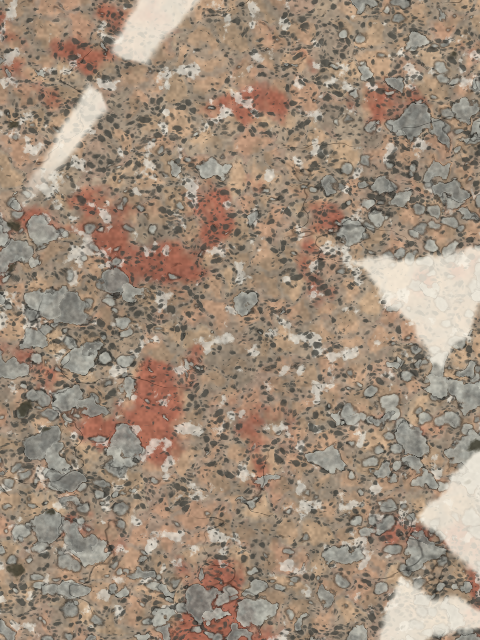
Reproduce this texture procedurally as a WebGL 1 fragment shader.

```glsl
precision highp float;
uniform vec2 u_resolution;

const vec3 TAN = vec3(0.75, 0.64, 0.52);
const vec3 PINK = vec3(0.72, 0.57, 0.47);
const vec3 BROWN = vec3(0.60, 0.52, 0.43);
const vec3 RED = vec3(0.63, 0.36, 0.29);
const vec3 MICA = vec3(0.27, 0.27, 0.25);
const vec3 MOSS = vec3(0.24, 0.23, 0.18);
const vec3 SLATE = vec3(0.45, 0.45, 0.43);
const vec3 ASH = vec3(0.70, 0.70, 0.66);
const vec3 FLAKE = vec3(0.86, 0.85, 0.81);
const vec3 SUN = vec3(1.0, 0.97, 0.91);
const float CRYSTAL_SCALE = 17.0;
const float GRAIN_AMOUNT = 0.30;
const float SUN_STRENGTH = 0.76;

vec2 hash2(vec2 p) {
  vec3 q = fract(p.xyx * vec3(0.1031, 0.1030, 0.0973));
  q += dot(q, q.yzx + 33.33);
  return fract((q.xx + q.yz) * q.zy);
}

float noise(vec2 p) {
  vec2 i = floor(p), f = fract(p);
  f = f * f * (3.0 - 2.0 * f);
  float low = mix(hash2(i).x, hash2(i + vec2(1, 0)).x, f.x);
  float high = mix(hash2(i + vec2(0, 1)).x, hash2(i + vec2(1, 1)).x, f.x);
  return mix(low, high, f.y);
}

float fbm(vec2 p) {
  float sum = 0.0, amp = 0.52;
  for (int i = 0; i < 5; i++) {
    sum += amp * noise(p);
    p = mat2(1.6, 1.2, -1.2, 1.6) * p + 7.3;
    amp *= 0.5;
  }
  return sum;
}

// Scattered discs: x is signed distance, y is a random id
vec2 blobs(vec2 p, float scale, float cover) {
  vec2 g = p * scale, cell = floor(g), best = vec2(9.0, 0.0);
  for (int j = -1; j <= 1; j++)
    for (int i = -1; i <= 1; i++) {
      vec2 c = cell + vec2(i, j);
      vec2 h = hash2(c + scale * 7.0), k = hash2(c + scale * 3.0 + 41.0);
      float radius = clamp(1.6 * (cover - k.x), -1.0, 0.15 + 0.45 * k.y);
      float d = length((g - c - h) * vec2(0.88, 1.12)) - radius;
      if (d < best.x) best = vec2(d, h.y);
    }
  return vec2(best.x / scale, best.y);
}

// Crystals: x is the gap to the next cell, y is a random id
vec2 crystals(vec2 g) {
  vec2 cell = floor(g), near = vec2(9.0);
  float id = 0.0;
  for (int j = -1; j <= 1; j++)
    for (int i = -1; i <= 1; i++) {
      vec2 c = cell + vec2(i, j), h = hash2(c + 90.0);
      float d = length(c + h - g);
      if (d < near.x) { near = vec2(d, near.x); id = h.x; }
      else near.y = min(near.y, d);
    }
  return vec2(near.y - near.x, id);
}

float side(vec2 p, vec2 a, vec2 b) {
  vec2 e = normalize(b - a), q = p - a;
  return e.x * q.y - e.y * q.x;
}

float triangle(vec2 p, vec2 a, vec2 b, vec2 c) {
  return min(side(p, a, b), min(side(p, b, c), side(p, c, a)));
}

float inside(float d, float soft) { return 1.0 - smoothstep(-soft, soft, d); }

vec3 granite(vec2 p, vec2 warp, float px) {
  vec2 crystal = crystals((p + warp * 0.03) * CRYSTAL_SCALE);
  float seam = 1.0 - smoothstep(0.05, 0.45, crystal.x);
  vec3 col = mix(TAN, PINK, crystal.y);
  col = mix(col, BROWN, 0.8 * smoothstep(0.38, 0.68, fbm(p * 22.0)));
  col = mix(col, SLATE * 1.15, 0.4 * seam);
  // Rust-red stain down the middle
  float column = exp(-pow((p.x - 0.43) / 0.17, 2.0)) * (1.0 - smoothstep(0.85, 1.08, p.y));
  float rust = fbm(p * 9.0 + 3.0) + 0.22 * column - 0.06 * smoothstep(0.6, 0.9, p.x);
  col = mix(col, RED, 0.78 * smoothstep(0.62, 0.80, rust));
  // Pale flakes and clustered dark mica
  col = mix(col, FLAKE, 0.7 * smoothstep(0.64, 0.74, fbm(p * 32.0 + 50.0)));
  float cluster = smoothstep(0.35, 0.65, fbm(p * 13.0 + 20.0));
  vec2 rough = p + warp * 0.012;
  float cover = 0.10 + 0.34 * cluster + 0.18 * seam;
  float mica = max(inside(blobs(rough, 72.0, cover).x, px), 0.8 * inside(blobs(rough, 125.0, cover).x, px));
  return mix(col, MICA, 0.82 * mica);
}

vec3 addLichen(vec3 col, vec2 p, vec2 warp, float scale, float cover, float px) {
  vec2 b = blobs(p + warp * 0.55 / scale, scale, cover);
  float mottle = fbm(p * 65.0 + b.y * 30.0);
  vec3 body = mix(SLATE, ASH, clamp(b.y * 0.75 + (mottle - 0.5) * 1.5 + 0.12, 0.0, 1.0));
  float rim = inside(abs(b.x + 0.005) - 0.002, 0.003);
  body = mix(body, ASH, 0.45 * rim);
  col *= 1.0 - 0.38 * inside(abs(b.x) - 0.002, 0.003);
  return mix(col, body, 0.9 * inside(b.x + 0.001, px * 1.2));
}

float sunlight(vec2 p, float wobble) {
  float beam = triangle(p, vec2(0.43, 1.35), vec2(0.30, 1.35), vec2(-0.03, 0.80));
  beam -= 0.07 * (1.0 - smoothstep(0.02, 0.07, length(p - vec2(0.25, 1.165))));
  float fade = smoothstep(0.86, 1.02, p.y);
  float wedge = triangle(p, vec2(0.743, 0.785), vec2(0.92, 0.57), vec2(1.10, 0.82));
  float flank = triangle(p, vec2(1.06, 0.44), vec2(0.865, 0.26), vec2(1.06, 0.08));
  float corner = triangle(p, vec2(0.83, 0.13), vec2(0.77, -0.03), vec2(1.05, 0.04));
  float pools = max(wedge, max(flank, corner));
  return max(fade * inside(-beam - wobble * 0.4, 0.009), inside(-pools - wobble, 0.009));
}

void main() {
  vec2 p = gl_FragCoord.xy / u_resolution.x;
  float px = 1.0 / u_resolution.x;
  vec2 warp = vec2(fbm(p * 28.0), fbm(p * 28.0 + 60.0)) * 2.0 - 1.0;
  vec3 col = granite(p, warp, px);

  // Lichen crowds the lower left, the right and the foot
  float left = (1.0 - smoothstep(0.12, 0.42, p.x)) * (1.0 - smoothstep(0.75, 1.05, p.y));
  float right = smoothstep(0.62, 0.85, p.x) * (1.0 - 0.4 * smoothstep(0.9, 1.3, p.y));
  float foot = 1.0 - smoothstep(0.05, 0.35, p.y);
  float cover = 0.12 + 0.62 * max(max(left, right), 0.8 * foot);
  cover += 0.5 * (fbm(p * 5.0 + 8.0) - 0.5);
  col = addLichen(col, p, warp, 34.0, cover * 0.72, px);
  col = addLichen(col, p, warp, 15.0, cover * 0.9, px);

  // Dark moss cushions near the borders
  float border = smoothstep(0.30, 0.48, abs(p.x - 0.5));
  float moss = blobs(p + warp * 0.02, 17.0, 0.17 * border).x;
  col = mix(col, MOSS, 0.85 * inside(moss, 0.004));

  // Hairline cracks
  float crack = abs(fbm(p * vec2(3.0, 5.0) + 14.0) - 0.5);
  col *= 1.0 - 0.35 * inside(crack - 0.003, 0.004) * smoothstep(0.45, 0.65, noise(p * 6.0));

  // Mineral grain, broad tone and sunlight
  float grain = 0.6 * noise(p * 170.0) + 0.4 * noise(p * 85.0 + 9.0) - 0.5;
  col *= 1.0 + GRAIN_AMOUNT * grain + 0.16 * (fbm(p * 4.0 + 33.0) - 0.5);
  float sun = sunlight(p, 0.05 * (fbm(p * 20.0 + 5.0) - 0.5));
  col = mix(col, SUN, SUN_STRENGTH * sun);
  gl_FragColor = vec4(clamp(col, 0.0, 1.0), 1.0);
}
```
